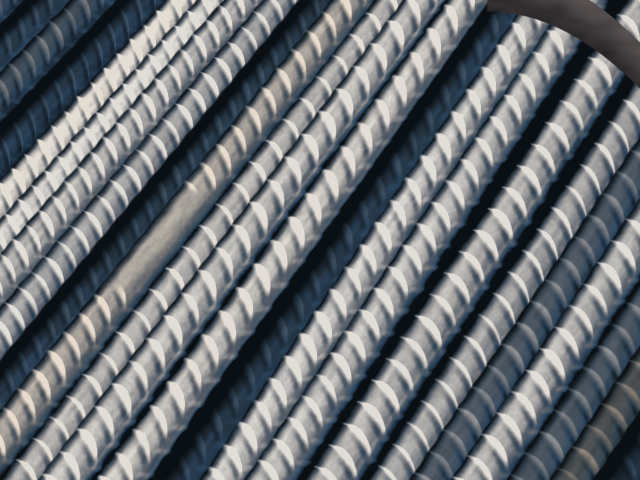
Reproduce this texture procedurally as a Shadertoy shader.

```glsl
#define BAR_COUNT 23
#define BAR_RADIUS 0.044
#define RIB_PITCH 0.058
#define RIB_LEAN 0.42
#define RIB_BEND 0.36
#define WORN_BAR 9
#define STRAP_HALF 0.048
#define CONTRAST 1.15

const vec3 INK = vec3(0.04, 0.06, 0.08);
const vec3 SLATE = vec3(0.17, 0.21, 0.24);
const vec3 BLUE = vec3(0.17, 0.28, 0.39);
const vec3 STEEL = vec3(0.35, 0.38, 0.42);
const vec3 SILVER = vec3(0.64, 0.64, 0.64);
const vec3 PALE = vec3(0.88, 0.87, 0.85);

// Bar centres along the middle row, and how much sun each bar gets
const float CENTRE[BAR_COUNT] = float[](
    -0.50, -0.39, -0.28, -0.17, -0.055, 0.02, 0.085, 0.18, 0.265, 0.345, 0.445, 0.515,
    0.62, 0.725, 0.81, 0.90, 1.03, 1.16, 1.245, 1.335, 1.45, 1.54, 1.63);
const float SUN[BAR_COUNT] = float[](
    0.4, 0.35, 0.42, 0.34, 1.25, 1.18, 1.0, 0.9, 0.34, 0.92, 1.0, 1.05,
    1.1, 0.33, 1.1, 1.06, 1.0, 0.92, 0.5, 1.0, 0.48, 0.45, 0.25);

float hash(vec2 p) {
    p = fract(p * vec2(0.1031, 0.1137));
    p += dot(p, p.yx + 33.33);
    return fract((p.x + p.y) * p.x * 17.0);
}

float noise(vec2 p) {
    vec2 i = floor(p), f = fract(p);
    f = f * f * (3.0 - 2.0 * f);
    return mix(mix(hash(i), hash(i + vec2(1, 0)), f.x),
               mix(hash(i + vec2(0, 1)), hash(i + vec2(1, 1)), f.x), f.y);
}

float ramp(float low, float high, float x) {
    return clamp((x - low) / (high - low), 0.0, 1.0);
}

// Maps a light level to metal colour, from shadow to glint
vec3 metal(float light, float coolness) {
    vec3 c = mix(INK, mix(SLATE, BLUE, coolness), ramp(0.04, 0.2, light));
    c = mix(c, STEEL, ramp(0.2, 0.38, light));
    c = mix(c, SILVER, ramp(0.38, 0.6, light));
    return mix(c, PALE, ramp(0.6, 0.82, light));
}

// across: -1 to 1 over the bar; along: distance down its axis
vec3 shadeBar(int index, float across, float along, float height) {
    float id = float(index) + 1.0;
    float style = hash(vec2(id * 7.3, 41.0));
    float twist = 0.3 * (hash(vec2(id * 3.7, 12.0)) - 0.5);
    bool thin = index % 7 == 3;

    // Slender leaning ribs: crisp crest, soft back, faint hollow behind
    float side = across + 0.15 + twist;
    float place = CENTRE[index];
    float pitch = RIB_PITCH * (mix(0.7, 1.05, smoothstep(0.1, 0.6, place))
                               - 0.12 * smoothstep(0.65, 0.9, place));
    float t = along / pitch + RIB_LEAN * side + RIB_BEND * side * side + style * 5.0;
    float f = fract(t) - 0.5;
    float vary = hash(vec2(floor(t) + 60.0, id * 9.1));
    float width = (thin ? 0.09 : 0.14) * (0.85 + 0.3 * vary);
    width = max(0.04, width * (1.0 - side * side));
    float rib = smoothstep(width + 0.06, width - 0.06, f) * smoothstep(-2.0 * width, 0.6 * width, f);
    float hollow = smoothstep(0.24, 0.0, abs(f + width + 0.14)) * smoothstep(-0.7, 0.2, side);
    float reach = thin ? smoothstep(1.0, 0.6, side) : smoothstep(0.8, 0.35, side);

    // Fine ribs of the far side
    float g = fract(along / pitch - 0.5 * side + style * 3.0) - 0.5;
    float farRib = smoothstep(0.22, 0.02, abs(g)) * smoothstep(0.45, 0.7, side);
    if (index == WORN_BAR) {
        float kept = smoothstep(0.09, 0.12, abs(height));
        reach *= kept;
        farRib *= kept;
    }

    // Round body lit from the left, with faint streaks of scale
    float facing = sqrt(max(0.0, 1.0 - across * across));
    float body = (0.66 * facing - 0.38 * across + 0.06) * smoothstep(-1.15, -0.55, across);
    float streak = noise(vec2(along * 22.0 + 90.0, across * 5.0 + id * 13.0));
    float grain = noise(vec2(along * 150.0 + 300.0, across * 9.0 + id * 31.0));
    float relief = 0.36 * rib * (0.75 + 0.4 * vary) - 0.2 * hollow;
    float light = body * 0.78 + reach * relief + 0.1 * farRib;
    light += 0.1 * (streak - 0.5) + 0.05 * (grain - 0.5);

    // Seam along some of the bars
    float seam = smoothstep(0.16, 0.0, abs(across - 0.62 - twist));
    light += 0.1 * seam * step(0.45, style);
    light = SUN[index] * (0.45 + CONTRAST * (light - 0.44));

    // Sunken bars lie in their neighbour's shadow
    if (SUN[index] < 0.4) light = 0.75 * light * smoothstep(-0.9, 0.1, across) + 0.08 * (across + 0.4);

    float coolness = clamp(0.6 + 0.5 * across + 0.4 * (streak - 0.5), 0.0, 1.0);
    vec3 color = metal(light, coolness);
    float rust = index == BAR_COUNT - 2 ? 1.2 : index == WORN_BAR ? 0.5 : 0.2 * style;
    return color * mix(vec3(1.0), vec3(1.06, 0.98, 0.89), rust);
}

void mainImage(out vec4 fragColor, in vec2 fragCoord) {
    vec2 p = fragCoord / iResolution.y;
    float pixel = 1.0 / iResolution.y;
    float height = p.y - 0.5;
    vec3 color = INK;

    // Fan of bars, each casting a shadow to its right
    for (int i = 0; i < BAR_COUNT; i++) {
        float slope = 0.89 - 0.27 * min(CENTRE[i], 0.85);
        vec2 axis = normalize(vec2(slope, 1.0));
        vec2 q = vec2(p.x - CENTRE[i], height);
        float d = dot(q, vec2(axis.y, -axis.x));
        float along = dot(q, axis);
        float radius = BAR_RADIUS * (1.0 - 0.2 * height);
        radius *= 0.95 + 0.1 * hash(vec2(float(i) * 5.3 + 2.0, 8.0));
        radius += 0.004 * smoothstep(0.95, 1.05, CENTRE[i]);
        radius += 0.001 * sin(along / RIB_PITCH * 6.2832);
        float shadow = smoothstep(0.03, 0.0, d - radius) * step(0.0, d);
        color = mix(color, INK, 0.85 * shadow);
        float cover = smoothstep(1.5 * pixel, -1.5 * pixel, abs(d) - radius);
        if (cover > 0.0) {
            float across = clamp(d / radius, -1.0, 1.0);
            color = mix(color, shadeBar(i, across, along, height), cover);
        }
    }

    // Dark strap bent over the upper right corner
    float x = p.x - 1.11;
    float s = p.y - (1.01 - 0.3 * x - 1.6 * x * x);
    float strap = smoothstep(pixel, -pixel, abs(s) - STRAP_HALF) * smoothstep(-0.1, -0.09, x);
    float sheen = smoothstep(-STRAP_HALF, STRAP_HALF, s) + 0.4 * noise(p * vec2(30.0, 90.0));
    color = mix(color, mix(vec3(0.15, 0.14, 0.15), vec3(0.36, 0.33, 0.33), sheen * 0.7), strap);
    fragColor = vec4(color, 1.0);
}
```
